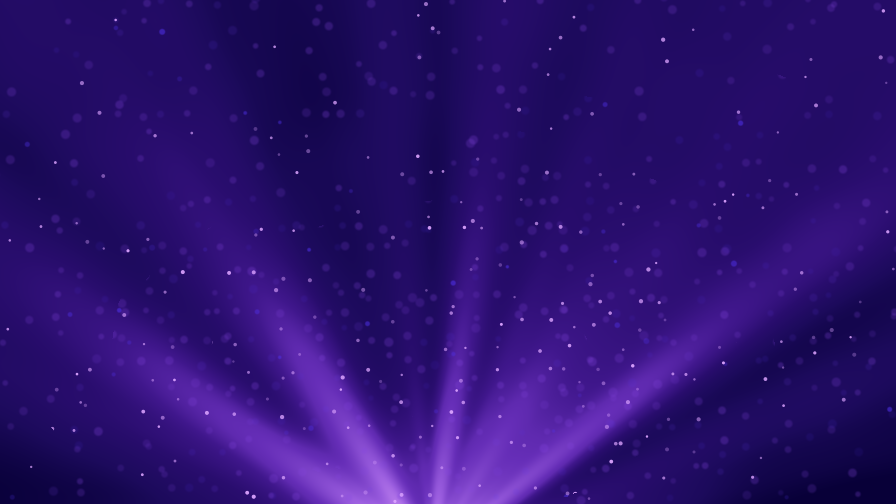
A Shadertoy shader for this background:

```glsl
// Violet light beams fanning up from the lower edge, with drifting dust and soft bokeh.

// Lengths are in canvas heights; angles are radians clockwise from vertical.
const vec2 FAN_ORIGIN = vec2(0.855, -0.100);
const vec2 CORE_CENTER = vec2(0.810, -0.030);
const float CORE_RADIUS = 0.17;
const float CORE_STRENGTH = 1.8;
const vec2 GLOW_CENTER = vec2(0.83, 0.02);
const vec2 GLOW_RADIUS = vec2(0.70, 0.46);
const float GLOW_STRENGTH = 1.4;
const float BASE_LEVEL = 1.12;
const float SOURCE_WIDTH = 0.012;
const float HIGHLIGHT_KNEE = 3.8;
const float HIGHLIGHT_SLOPE = 0.45;
const float STREAK_STRENGTH = 0.5;
const float MIST_STRENGTH = 0.35;
const vec3 DUST_COLOR = vec3(0.86, 0.64, 1.0);
const vec3 BOKEH_COLOR = vec3(0.52, 0.27, 0.88);
const vec3 BLUE_COLOR = vec3(0.32, 0.20, 0.95);

// Light level 0..6 runs from night indigo to hot lilac.
const int RAMP_SIZE = 7;
const vec3 RAMP[RAMP_SIZE] = vec3[RAMP_SIZE](
    vec3(0.03, 0.00, 0.22), vec3(0.11, 0.04, 0.36), vec3(0.16, 0.05, 0.43),
    vec3(0.25, 0.09, 0.55), vec3(0.40, 0.18, 0.72), vec3(0.60, 0.36, 0.87),
    vec3(0.82, 0.58, 0.97));

// Each beam: angle, angular width, strength (negative is shadow), reach.
const int BEAM_COUNT = 11;
const vec4 BEAMS[BEAM_COUNT] = vec4[BEAM_COUNT](
    vec4(-0.98, 0.12, 3.9, 0.78), vec4(-0.56, 0.085, 3.2, 0.60),
    vec4(-0.67, 0.15, 0.8, 2.00), vec4(-0.81, 0.07, -1.2, 2.00),
    vec4(-0.26, 0.13, -1.3, 0.80), vec4(0.03, 0.06, -1.2, 0.90),
    vec4(0.13, 0.055, 3.0, 0.52), vec4(0.49, 0.13, 2.2, 0.45),
    vec4(0.70, 0.18, 1.3, 1.10), vec4(0.91, 0.080, 2.8, 1.30),
    vec4(1.06, 0.07, -1.5, 1.40));

float hash(vec2 p) {
    return fract(sin(dot(p, vec2(127.1, 311.7))) * 43758.5);
}

float noise(vec2 p) {
    vec2 cell = floor(p), f = fract(p);
    f = f * f * (3.0 - 2.0 * f);
    return mix(mix(hash(cell), hash(cell + vec2(1, 0)), f.x),
               mix(hash(cell + vec2(0, 1)), hash(cell + vec2(1, 1)), f.x), f.y);
}

vec3 ramp(float level) {
    level = clamp(level, 0.0, float(RAMP_SIZE) - 1.001);
    int i = int(level);
    return mix(RAMP[i], RAMP[i + 1], fract(level));
}

float lightLevel(vec2 p) {
    vec2 ray = p - FAN_ORIGIN;
    float angle = atan(ray.x, ray.y), reach = length(ray);
    float level = BASE_LEVEL;

    // Beams widen near the source, and shadows dissolve there.
    float shadowFade = smoothstep(0.12, 0.45, reach);
    for (int i = 0; i < BEAM_COUNT; i++) {
        float offset = (angle - BEAMS[i].x) / (BEAMS[i].y + SOURCE_WIDTH / reach);
        float strength = BEAMS[i].z * (BEAMS[i].z < 0.0 ? shadowFade : 1.0);
        level += strength * exp(-offset * offset - reach / BEAMS[i].w);
    }

    // Fine streaks, slow mist, wide glow, hot core and dark lower corners.
    level += STREAK_STRENGTH * (noise(vec2(angle * 11.0, 3.0 + reach)) - 0.5);
    level += MIST_STRENGTH * (noise(p * 6.0) - 0.5);
    vec2 glow = (p - GLOW_CENTER) / GLOW_RADIUS;
    level += GLOW_STRENGTH * exp(-dot(glow, glow));
    vec2 core = (p - CORE_CENTER) / CORE_RADIUS;
    level += CORE_STRENGTH * exp(-dot(core, core));
    level -= 1.3 * smoothstep(1.14, 1.42, abs(angle)) * smoothstep(0.2, 0.7, reach);
    return min(level, mix(HIGHLIGHT_KNEE, level, HIGHLIGHT_SLOPE));
}

// One particle at most per grid cell; radii range from size.x to size.y.
// Returns coverage in x and a per-particle random value in y.
vec2 particles(vec2 p, float cellSize, vec2 size, float blur, float chance, float seed) {
    vec2 cell = floor(p / cellSize);
    vec2 key = cell + seed;
    float radius = mix(size.x, size.y, hash(key + 5.3));
    float margin = (radius + blur) / cellSize;
    vec2 spot = mix(vec2(margin), vec2(1.0 - margin), vec2(hash(key + 1.7), hash(key + 9.1)));
    float dist = length(p - (cell + spot) * cellSize);
    float disc = 1.0 - smoothstep(radius - blur, radius + blur, dist);
    float shade = hash(key + 13.9);
    return vec2(disc * step(hash(key), chance) * mix(0.3, 1.0, shade), shade);
}

void mainImage(out vec4 fragColor, in vec2 fragCoord) {
    vec2 p = fragCoord / iResolution.y;
    float pixel = 1.0 / iResolution.y;
    vec3 color = ramp(lightLevel(p));

    // Particles gather in the lower middle of the fan.
    vec2 spread = (p - vec2(0.92, 0.30)) / vec2(0.72, 0.40);
    float density = 0.12 + 0.88 * exp(-dot(spread, spread));

    // Out-of-focus discs in two overlapping layers.
    for (int i = 0; i < 2; i++) {
        float layer = float(i);
        vec2 bokeh = particles(p + 0.021 * layer, 0.044 + 0.011 * layer,
                               vec2(0.005, 0.009), 0.003, 0.12 + 0.50 * density, 20.0 + 31.0 * layer);
        color = mix(color, mix(BLUE_COLOR, BOKEH_COLOR, smoothstep(0.1, 0.4, bokeh.y)), 0.27 * bokeh.x);
    }

    // Sparse blue motes, then sharp bright dust.
    vec2 mote = particles(p, 0.083, vec2(0.003, 0.006), 0.002, 0.25 * density + 0.06, 83.0);
    color = mix(color, BLUE_COLOR, 0.55 * mote.x);
    for (int i = 0; i < 2; i++) {
        float layer = float(i);
        vec2 dust = particles(p + 0.017 * layer, 0.048 + 0.011 * layer,
                              vec2(0.0022, 0.0042), max(0.0012, 0.6 * pixel), 0.36 * density, 47.0 + 59.0 * layer);
        color = mix(color, DUST_COLOR, 0.95 * dust.x);
    }

    fragColor = vec4(color, 1.0);
}
```
